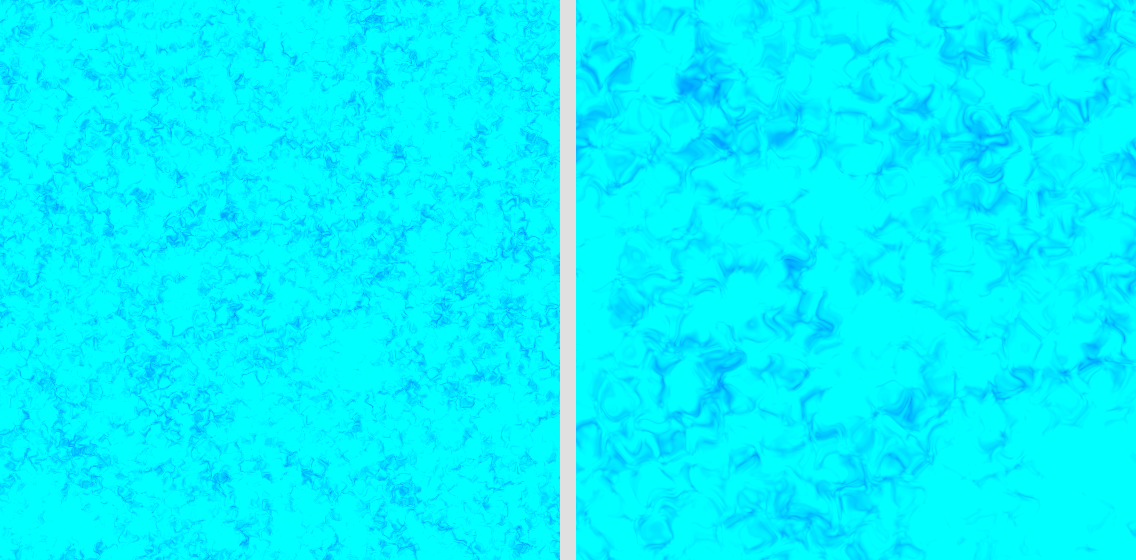
Left, the full canvas; right, a detail of the centre.
This texture is drawn by a Shadertoy shader. Its source:

```glsl
// Cyan surface covered by a fine, crinkled web of blue veins.
// Folded gradient noise is summed over rotated octaves that peak at the vein
// size; the low creases of the sum, slightly warped, are tinted blue.

#define OCTAVES 6
#define BASE_FREQ 7.0      // cells across the canvas in the widest octave
#define PEAK_OCTAVE 2.7    // octave that carries the most contrast
#define PEAK_FALLOFF 0.17  // how fast the other octaves weaken
#define WARP_FREQ 70.0     // scale of the crinkles
#define WARP_SIZE 0.015    // reach of the crinkles
#define VEIN_START 0.15    // vein threshold, in deviations above the mean
#define TINT_LINEAR 0.06   // loss of green in faint veins
#define TINT_SQUARE 0.0325 // extra loss of green in deep veins

// Average and deviation of abs(gradientNoise)
const float FOLD_MEAN = 0.134;
const float FOLD_DEV = 0.109;

const mat2 TURN = mat2(0.8, 0.6, -0.6, 0.8);

// Integer hash: a random vector with components in -1..1
vec2 randomGradient(ivec2 cell, uint seed) {
    uvec2 h = uvec2(cell) * 1664525u + seed * 974711u + 10139u;
    h.x += h.y * 1664525u;
    h.y += h.x * 1664525u;
    h ^= h >> 16u;
    h.x += h.y * 1664525u;
    h.y += h.x * 1664525u;
    h ^= h >> 16u;
    return vec2(h & 0xffffu) / 32767.5 - 1.0;
}

float gradientNoise(vec2 p, uint seed) {
    ivec2 cell = ivec2(floor(p));
    vec2 f = fract(p);
    vec2 blend = f * f * (3.0 - 2.0 * f);
    float corner[4];
    for (int i = 0; i < 4; i++) {
        ivec2 offset = ivec2(i & 1, i >> 1);
        corner[i] = dot(randomGradient(cell + offset, seed), f - vec2(offset));
    }
    return mix(mix(corner[0], corner[1], blend.x),
               mix(corner[2], corner[3], blend.x), blend.y);
}

// Folded octaves, scaled to zero mean and unit deviation
float turbulence(vec2 p) {
    float total = 0.0, weights = 0.0, squares = 0.0;
    p *= BASE_FREQ;
    for (int i = 0; i < OCTAVES; i++) {
        float d = float(i) - PEAK_OCTAVE;
        float weight = 1.0 / (1.0 + PEAK_FALLOFF * d * d);
        total += weight * abs(gradientNoise(p, uint(i) + 1u));
        weights += weight;
        squares += weight * weight;
        p = TURN * p * 2.0 + 3.7;
    }
    return (total - FOLD_MEAN * weights) / (FOLD_DEV * sqrt(squares));
}

void mainImage(out vec4 fragColor, in vec2 fragCoord) {
    vec2 uv = fragCoord / iResolution.y;

    // Crinkle the veins
    vec2 q = TURN * uv * WARP_FREQ;
    uv += WARP_SIZE * vec2(gradientNoise(q, 21u), gradientNoise(q, 22u));

    // Tint the creases from cyan towards blue
    float depth = max(0.0, VEIN_START - turbulence(uv));
    float greenLoss = depth * (TINT_LINEAR + TINT_SQUARE * depth);
    fragColor = vec4(0.0, 1.0 - greenLoss, 1.0, 1.0);
}
```
